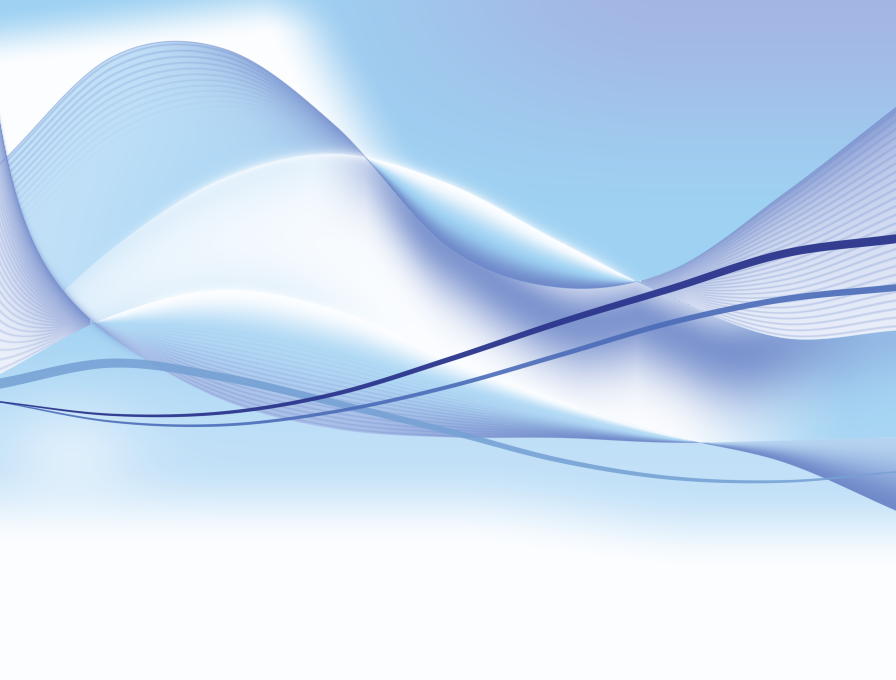
A Shadertoy shader for this background:

```glsl
const vec3 WHITE = vec3(0.985, 0.992, 1.0);
const vec3 SKY = vec3(0.62, 0.82, 0.95);
const vec3 PALE = vec3(0.76, 0.88, 0.97);
const vec3 LILAC = vec3(0.64, 0.71, 0.89);
const vec3 SHADE = vec3(0.44, 0.54, 0.79);
const vec3 NAVY = vec3(0.17, 0.21, 0.55);
const vec3 COBALT = vec3(0.29, 0.42, 0.72);
const vec3 STEEL = vec3(0.46, 0.63, 0.83);

const float MESH_LINES = 26.0;
const float MESH_STRENGTH = 0.30;
const float TWIST_A = 0.407;   // where the upper ribbon folds
const float TWIST_B = 0.715;
const float TWIST_C = 0.100;   // where the lower ribbon folds
const float TWIST_D = 0.800;

// Curve heights at equal steps across the canvas
const int SPANS = 8;
const float ARC[9] = float[9](.759, .916, .928, .814, .636, .577, .603, .715, .842);
const float CREST[9] = float[9](.485, .634, .737, .773, .730, .644, .562, .503, .514);
const float FOLD[9] = float[9](.450, .536, .574, .545, .476, .411, .359, .320, .249);
const float HEM[9] = float[9](.631, .502, .411, .369, .357, .356, .349, .352, .357);
const float STRAND1[9] = float[9](.409, .390, .393, .421, .471, .526, .576, .627, .649);
const float STRAND2[9] = float[9](.409, .380, .375, .395, .431, .478, .526, .560, .577);
const float STRAND3[9] = float[9](.436, .466, .445, .407, .366, .323, .297, .292, .306);

// Catmull-Rom curve through the heights
float spline(float x, float h[9]) {
    float s = clamp(x, 0.0, 0.9999) * float(SPANS);
    int i = int(s);
    float f = s - float(i), b = h[i], c = h[i + 1];
    float a = i > 0 ? h[max(i - 1, 0)] : 2.0 * b - c;
    float d = i < SPANS - 1 ? h[min(i + 2, SPANS)] : 2.0 * c - b;
    return b + 0.5 * f * (c - a + f * (2.0 * a - 5.0 * b + 4.0 * c - d
             + f * (3.0 * (b - c) + d - a)));
}

float above(float d) {
    return smoothstep(-0.8, 0.8, d * iResolution.y);
}

float strand(vec2 p, float h[9], float halfWidth) {
    float e = 0.002, soft = 0.7 / iResolution.y;
    float slope = (spline(p.x + e, h) - spline(p.x - e, h)) / (2.0 * e);
    slope *= iResolution.y / iResolution.x;
    float d = abs(p.y - spline(p.x, h)) / sqrt(1.0 + slope * slope);
    return 1.0 - smoothstep(halfWidth - soft, halfWidth + soft, d);
}

float mesh(float t) {
    float v = t * MESH_LINES, w = fwidth(v);
    float line = 1.0 - smoothstep(0.0, w + 0.12, abs(fract(v) - 0.5));
    return line * (1.0 - smoothstep(0.3, 0.8, w));
}

float glow(float d, float size) {
    return exp(-abs(d) / size);
}

vec3 background(vec2 p) {
    vec3 col = mix(PALE, SKY, smoothstep(0.3, 0.6, p.y));
    col = mix(col, LILAC, smoothstep(0.66, 1.03, p.y) * smoothstep(0.25, 0.75, p.x));
    // White ground and cloud
    float ground = 0.215 - 0.035 * smoothstep(0.5, 0.8, p.x);
    col = mix(WHITE, col, smoothstep(ground - 0.02, ground + 0.11, p.y));
    float side = 0.34 + 0.4 * (0.97 - p.y);
    float lid = 0.94 + 0.16 * min(p.x, 0.3);
    float cloud = smoothstep(0.05, -0.05, p.x - side) * smoothstep(lid + 0.05, lid - 0.04, p.y);
    cloud *= smoothstep(0.55, 0.7, p.y);
    cloud += 0.5 * exp(-dot(p - vec2(0.08, 0.33), p - vec2(0.08, 0.33)) / 0.006);
    return mix(col, WHITE, min(cloud, 1.0));
}

void mainImage(out vec4 fragColor, in vec2 fragCoord) {
    vec2 p = fragCoord / iResolution.xy;
    float x = p.x, y = p.y;
    float arc = spline(x, ARC), crest = spline(x, CREST), fold = spline(x, FOLD);
    float hem = spline(x, HEM) + 0.19 * exp(-x / 0.029);
    float upLow = min(arc, crest), upHigh = max(arc, crest);
    float downLow = min(fold, hem), downHigh = max(fold, hem);
    vec3 col = background(p);

    // Pale body between the ribbons, with a soft shadow under the upper one
    vec3 body = mix(WHITE, SKY, smoothstep(0.74, 0.96, x) * 0.9);
    float left = 1.0 - smoothstep(0.3, 0.48, x);
    body = mix(body, PALE, left * (0.65 * glow(upLow - y, 0.05) + 0.5 * glow(y - fold, 0.04)));
    float drop = 0.05 * smoothstep(0.5, 0.66, x) * (1.0 - smoothstep(0.78, 0.92, x));
    float s = upLow - drop - y;
    float shadow = exp(-pow(s / (s > 0.0 ? 0.075 : 0.055), 2.0));
    shadow *= smoothstep(0.34, 0.48, x) * (1.0 - 0.6 * smoothstep(0.82, 1.0, x));
    body = mix(body, SHADE, 0.9 * shadow);
    col = mix(col, body, above(upLow - y) * above(y - downHigh));

    // Upper ribbon: arch, lens and rising wing
    float t = clamp((y - upLow) / max(upHigh - upLow, 0.004), 0.0, 1.0);
    vec3 arch = mix(PALE, SKY, 0.55 * smoothstep(0.0, 0.25, x) * (1.0 - t));
    arch = mix(arch, SHADE, 0.85 * glow(arc - y, 0.055) * smoothstep(0.12, 0.38, x));
    vec3 lens = mix(mix(SHADE, SKY, smoothstep(0.0, 0.5, t)), WHITE, smoothstep(0.4, 1.0, t));
    vec3 wing = mix(WHITE, LILAC, 0.2 + 0.5 * smoothstep(0.8, 1.0, x) * t);
    wing = mix(wing, SHADE, 0.75 * glow(arc - y, 0.05));
    vec3 upper = x < TWIST_A ? arch : x < TWIST_B ? lens : wing;
    float upperMesh = x < TWIST_A ? smoothstep(0.45, 1.0, t) : x < TWIST_B ? 0.0 : 1.0;
    upper = mix(upper, SHADE, MESH_STRENGTH * upperMesh * mesh(t));
    col = mix(col, upper, above(y - upLow) * above(upHigh - y));

    // Lower ribbon: left sail, long veil and tail
    t = clamp((y - downLow) / max(downHigh - downLow, 0.004), 0.0, 1.0);
    vec3 sail = mix(WHITE, LILAC, 0.15 + 0.35 * t);
    sail = mix(sail, SHADE, 0.8 * glow(hem - y, 0.07));
    vec3 deep = mix(mix(PALE, LILAC, 0.75), SHADE, smoothstep(0.35, 0.7, x));
    vec3 veil = mix(deep, mix(SKY, PALE, 0.5), smoothstep(0.0, 0.6, t));
    veil = mix(veil, WHITE, smoothstep(0.6, 1.0, t));
    vec3 tail = mix(SHADE, PALE, 0.85 * smoothstep(0.0, 1.0, t));
    vec3 lower = x < TWIST_C ? sail : mix(veil, tail, smoothstep(-0.06, 0.02, x - TWIST_D));
    float lowerMesh = x < TWIST_C ? 0.8 : smoothstep(0.75, 0.1, t) * smoothstep(0.8, 0.6, x);
    lower = mix(lower, SHADE, MESH_STRENGTH * lowerMesh * mesh(t));
    col = mix(col, lower, above(y - downLow) * above(downHigh - y));

    // Bright and dark rims
    float rim = glow(y - crest, 0.008) * smoothstep(0.08, 0.25, x) * smoothstep(0.74, 0.66, x);
    rim += glow(y - fold, 0.007) * smoothstep(0.12, 0.2, x) * smoothstep(0.76, 0.6, x);
    col = mix(col, WHITE, 0.75 * min(rim, 1.0));
    float arcRim = smoothstep(TWIST_A + 0.03, TWIST_A, x) + smoothstep(TWIST_B, 0.8, x);
    col = mix(col, SHADE, 0.5 * arcRim * strand(p, ARC, 0.0008));
    col = mix(col, SHADE, 0.6 * glow(y - hem, 0.006) * smoothstep(0.2, 0.08, x));

    // Free strands
    col = mix(col, STEEL, 0.88 * strand(p, STRAND3, mix(0.0075, 0.0012, x)));
    col = mix(col, COBALT, 0.9 * strand(p, STRAND2, mix(0.0010, 0.0050, x)));
    col = mix(col, NAVY, 0.95 * strand(p, STRAND1, mix(0.0010, 0.0066, x)));
    fragColor = vec4(col, 1.0);
}
```
